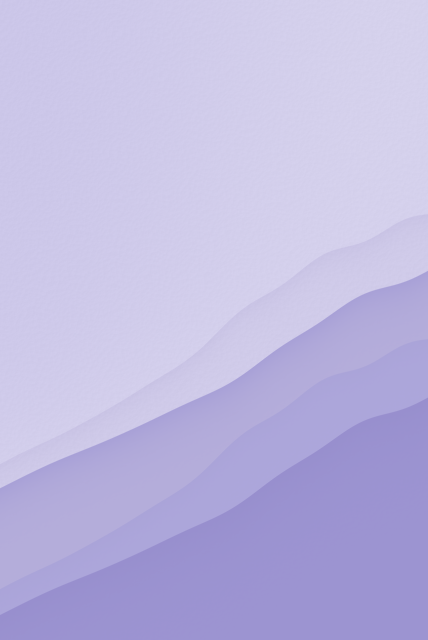
Give the GLSL for this background, as a WebGL 1 fragment shader.

```glsl
precision highp float;
uniform vec2 u_resolution;

const float PI = 3.14159265;

// Paper colours, from the back sheet to the front
const vec3 SKY_LEFT = vec3(0.797, 0.777, 0.912);
const vec3 SKY_RIGHT = vec3(0.837, 0.822, 0.926);
const vec3 SKY_LOW = vec3(0.832, 0.816, 0.926);
const vec3 PALE_EDGE = vec3(0.786, 0.764, 0.896);
const vec3 PALE = vec3(0.816, 0.797, 0.915);
const vec3 MID_EDGE = vec3(0.658, 0.629, 0.843);
const vec3 MID = vec3(0.708, 0.680, 0.856);
const vec3 SOFT_EDGE = vec3(0.667, 0.641, 0.848);
const vec3 SOFT = vec3(0.676, 0.652, 0.857);
const vec3 DEEP_EDGE = vec3(0.594, 0.560, 0.806);
const vec3 DEEP = vec3(0.612, 0.580, 0.820);

// Ridge start height and total rise, then sine weights in thousandths
const vec2 UPPER_LINE = vec2(0.2747, 0.3906);
const vec4 UPPER_LOW = vec4(8.2, -20.8, 2.4, 2.6);
const vec4 UPPER_MID = vec4(-0.5, -0.9, 0.0, 0.9);
const vec4 UPPER_HIGH = vec4(1.6, -2.6, 1.6, 0.0);
const vec2 LOWER_LINE = vec2(0.2370, 0.3398);
const vec4 LOWER_LOW = vec4(-9.0, -7.9, 8.1, -1.5);
const vec4 LOWER_MID = vec4(-0.1, 1.3, 0.2, 0.4);
const vec4 LOWER_HIGH = vec4(-1.4, 1.3, -0.6, 0.0);

const float UPPER_DROP = 0.1953;
const float LOWER_DROP = 0.1980;
const float GRAIN_SCALE = 95.0;
const float GRAIN_ROUGH = 0.020;
const float GRAIN_SMOOTH = 0.003;

// Straight slope bent by twelve sine harmonics
float ridge(float x, vec2 line, vec4 low, vec4 mid, vec4 high) {
  vec4 n = vec4(1.0, 2.0, 3.0, 4.0);
  float a = PI * x;
  float bend = dot(low, sin(a * n)) + dot(mid, sin(a * (n + 4.0)))
             + dot(high, sin(a * (n + 8.0)));
  return line.x + line.y * x + bend * 0.001;
}

vec2 hash2(vec2 p) {
  vec3 q = fract(p.xyx * vec3(0.1031, 0.1030, 0.0973));
  q += dot(q, q.yzx + 33.33);
  return fract((q.xx + q.yz) * q.zy);
}

// Distance to the nearest cell point
float cellular(vec2 p) {
  vec2 cell = floor(p);
  float nearest = 2.0;
  for (int j = -1; j <= 1; j++) {
    for (int i = -1; i <= 1; i++) {
      vec2 c = cell + vec2(float(i), float(j));
      nearest = min(nearest, distance(p, c + hash2(c)));
    }
  }
  return nearest;
}

// Light from the upper left across an uneven paper surface
float paperRelief(vec2 p) {
  p += 0.3 * sin(p.yx * 0.7);
  vec2 toLight = vec2(-0.22, 0.28);
  float coarse = cellular(p) - cellular(p + toLight);
  float fine = cellular(p * 2.1 + 17.0) - cellular(p * 2.1 + 17.0 + toLight);
  return 0.6 * coarse + 0.4 * fine;
}

// Lay a sheet below its edge, fading from edge tint to body colour
vec3 laySheet(vec3 under, float depth, vec3 edge, vec3 body, float fade) {
  float pixel = 0.8 / u_resolution.y;
  vec3 sheet = mix(body, edge, exp(-max(depth, 0.0) / fade));
  return mix(under, sheet, smoothstep(-pixel, pixel, depth));
}

void main() {
  vec2 uv = gl_FragCoord.xy / u_resolution;
  float upper = ridge(uv.x, UPPER_LINE, UPPER_LOW, UPPER_MID, UPPER_HIGH);
  float lower = ridge(uv.x, LOWER_LINE, LOWER_LOW, LOWER_MID, LOWER_HIGH);

  // Pale wall, brighter to the right and toward the first ridge
  vec3 color = mix(SKY_LEFT, SKY_RIGHT, smoothstep(0.0, 1.0, uv.x));
  color = mix(color, SKY_LOW, 0.8 * exp(-max(uv.y - upper, 0.0) / 0.16));

  // Overlapping sheets
  color = laySheet(color, upper - uv.y, PALE_EDGE, PALE, 0.025);
  color = laySheet(color, lower - uv.y, MID_EDGE, MID, 0.035);
  color = laySheet(color, upper - UPPER_DROP - uv.y, SOFT_EDGE, SOFT, 0.025);
  color = laySheet(color, lower - LOWER_DROP - uv.y, DEEP_EDGE, DEEP, 0.060);

  // Paper grain, rough on the two palest sheets
  vec2 grainPos = gl_FragCoord.xy / u_resolution.x * GRAIN_SCALE;
  float pixel = 0.8 / u_resolution.y;
  float rough = smoothstep(-pixel, pixel, uv.y - lower);
  color += paperRelief(grainPos) * mix(GRAIN_SMOOTH, GRAIN_ROUGH, rough);

  gl_FragColor = vec4(color, 1.0);
}
```
